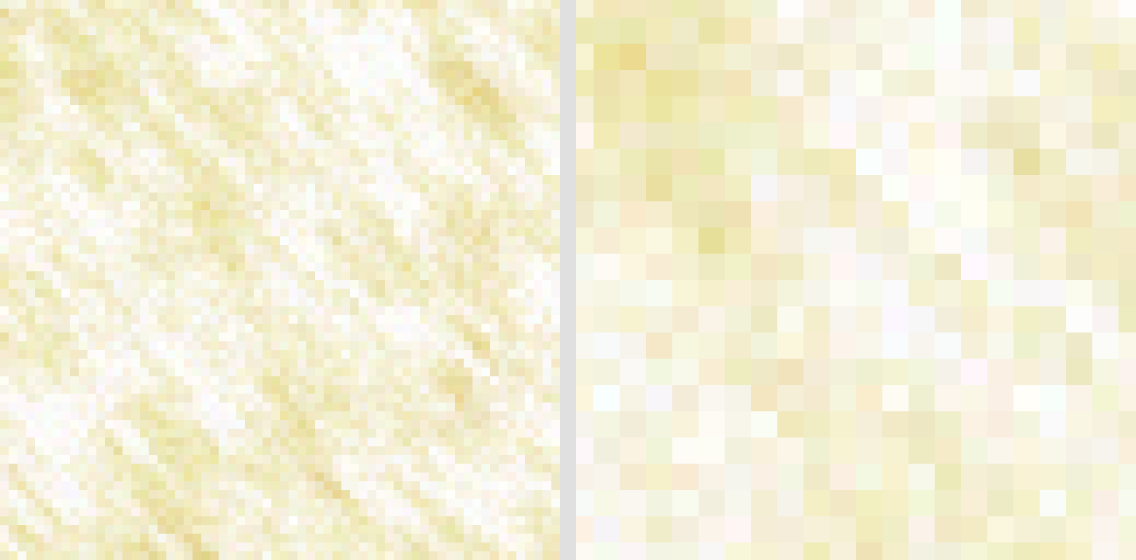
Left, the full canvas; right, a detail of the centre.
Write a WebGL 2 fragment shader that draws this texture.

```glsl
#version 300 es
precision highp float;
precision highp int;

#define GRID 64.0           // cells along the canvas height
#define STREAK_ANGLE -0.82  // radians, falling to the right
#define STREAK_LENGTH 6.5   // in cells
#define STREAK_WIDTH 1.9    // in cells
#define PATCH_SIZE 8.0      // in cells
#define STREAK_GAIN 0.27
#define PATCH_GAIN 0.21
#define GRAIN_GAIN 0.145
#define TINT_GAIN 0.038
#define CREAM vec3(0.990, 0.985, 0.985)
#define STRAW vec3(0.914, 0.880, 0.620)
#define OCHRE vec3(0.900, 0.820, 0.540)

uniform vec2 u_resolution;
out vec4 fragColor;

// Integer hash: three values in 0..1 per lattice point and seed
vec3 hash3(vec2 point, int seed) {
    uvec3 v = uvec3(ivec3(ivec2(point), seed));
    v = v * 1664525u + 1013904223u;
    v += v.yzx * v.zxy;
    v ^= v >> 16u;
    v += v.yzx * v.zxy;
    return vec3(v >> 8u) / 16777216.0;
}

// Smooth value noise in 0..1
float valueNoise(vec2 p, int seed) {
    vec2 i = floor(p);
    vec2 f = fract(p);
    f = f * f * (3.0 - 2.0 * f);
    float low = mix(hash3(i, seed).x, hash3(i + vec2(1, 0), seed).x, f.x);
    float high = mix(hash3(i + vec2(0, 1), seed).x, hash3(i + vec2(1, 1), seed).x, f.x);
    return mix(low, high, f.y);
}

// Flat colour of one cell
vec3 cellColor(vec2 cell) {
    // Diagonal brush strokes, bent a little by a broad noise
    float c = cos(STREAK_ANGLE), s = sin(STREAK_ANGLE);
    vec2 turned = vec2(c * cell.x + s * cell.y, c * cell.y - s * cell.x);
    turned.y += 2.0 * valueNoise(cell / 14.0, 1);
    float streak = valueNoise(turned / vec2(STREAK_LENGTH, STREAK_WIDTH), 2) - 0.5;

    // Broad patches and single-cell grain
    float patches = valueNoise(turned / (PATCH_SIZE * vec2(1.4, 0.8)), 3) - 0.5;
    vec3 grain = hash3(cell, 4) - 0.5;
    float speck = hash3(cell, 5).x - 0.5;

    // Depth 0 is pale cream, 1 is straw
    float depth = 0.385 + 3.2 * (STREAK_GAIN * streak + PATCH_GAIN * patches + GRAIN_GAIN * speck);
    depth = max(depth, 0.02);

    // Warmer tone in a few dark places
    float warmth = smoothstep(0.62, 0.88, valueNoise(cell / 9.0, 6));
    vec3 color = mix(CREAM, mix(STRAW, OCHRE, 0.75 * warmth), depth);
    return clamp(color + TINT_GAIN * grain, 0.0, 1.0);
}

void main() {
    vec2 p = gl_FragCoord.xy / u_resolution.y * GRID - 0.5;
    vec2 cell = floor(p);

    // Blend neighbouring cells across one pixel
    float pixel = GRID / u_resolution.y;
    vec2 edge = clamp((fract(p) - 0.5) / pixel + 0.5, 0.0, 1.0);
    vec3 lower = mix(cellColor(cell), cellColor(cell + vec2(1, 0)), edge.x);
    vec3 upper = mix(cellColor(cell + vec2(0, 1)), cellColor(cell + vec2(1, 1)), edge.x);
    fragColor = vec4(mix(lower, upper, edge.y), 1.0);
}
```
